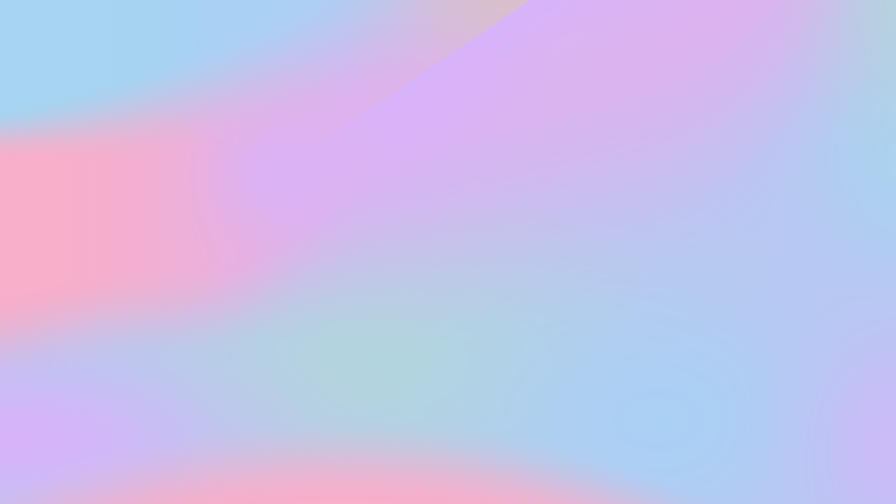
Give the GLSL for this background, as a Shadertoy shader.

```glsl
const vec3 SKY        = vec3(0.650, 0.832, 0.945);
const vec3 SOFT_BLUE  = vec3(0.668, 0.815, 0.957);
const vec3 PERIWINKLE = vec3(0.727, 0.778, 0.949);
const vec3 MINT       = vec3(0.700, 0.834, 0.865);
const vec3 LAVENDER   = vec3(0.845, 0.702, 0.982);
const vec3 ORCHID     = vec3(0.868, 0.698, 0.930);
const vec3 PINK       = vec3(0.968, 0.685, 0.793);
const vec3 SAND       = vec3(0.850, 0.752, 0.800);

const float ASPECT     = 16.0 / 9.0;
const vec2  FOLD_TOP   = vec2(1.053, 1.0);
const vec2  FOLD_DIR   = vec2(0.826, 0.563);
const float FOLD_WIDTH = 0.17;

// Elliptical soft spot, 1 at its centre
float glow(vec2 p, vec2 centre, vec2 radius) {
    vec2 q = (p - centre) / radius;
    return exp(-dot(q, q));
}

// Soft step across a curve of the given half width
float rise(float height, float halfWidth) {
    return smoothstep(-halfWidth, halfWidth, height);
}

// Warm band from the left side to the upper right
vec3 addWarmBand(vec3 col, vec2 p) {
    float right = smoothstep(1.25, 1.9, p.x);
    float dip = exp(-pow(abs(p.x - 0.45) / 0.18, 2.0));
    float border = 0.31 + 0.28 * p.x - 0.05 * dip + 0.22 * right;
    float softness = mix(0.10, 0.28, smoothstep(0.45, 0.9, p.x)) - 0.08 * right;
    vec3 warm = mix(PINK, ORCHID, smoothstep(0.1, 0.75, p.x));
    return mix(col, warm, rise(p.y - border, softness));
}

// Blue sweep in the upper left
vec3 addSkySweep(vec3 col, vec2 p) {
    float border = 0.734 + 0.06 * p.x + 0.3 * p.x * p.x;
    vec3 sky = mix(SKY, SOFT_BLUE, smoothstep(0.1, 0.6, p.x));
    return mix(col, sky, rise(p.y - border, 0.05 + 0.14 * p.x));
}

// Lavender sheet, crisp along its upper left edge
vec3 addFold(vec3 col, vec2 p) {
    vec2 q = p - FOLD_TOP;
    float across = dot(q, vec2(FOLD_DIR.y, -FOLD_DIR.x));
    float along = dot(q, FOLD_DIR);
    float edge = rise(across, 1.0 / iResolution.y);
    float fade = exp(-pow(abs(across) / FOLD_WIDTH, 2.0));
    return mix(col, LAVENDER, edge * fade * smoothstep(-0.6, -0.3, along));
}

// Pink arc along the bottom
vec3 addBottomArc(vec3 col, vec2 p) {
    float offset = p.x - 0.68;
    float border = 0.09 - 0.3 * offset * offset;
    return mix(col, PINK, rise(border - p.y, 0.09));
}

void mainImage(out vec4 fragColor, in vec2 fragCoord) {
    vec2 p = fragCoord / iResolution.xy * vec2(ASPECT, 1.0);

    // Cool ground
    vec3 col = PERIWINKLE;
    col = mix(col, MINT, glow(p, vec2(0.78, 0.28), vec2(0.45, 0.28)));
    col = mix(col, SOFT_BLUE, glow(p, vec2(1.32, 0.165), vec2(0.34, 0.22)));
    col = mix(col, SKY, 0.85 * glow(p, vec2(1.82, 0.67), vec2(0.18, 0.20)));
    col = mix(col, LAVENDER, 0.65 * glow(p, vec2(1.80, 0.12), vec2(0.20, 0.20)));

    // Sweeps and corner tints
    col = addWarmBand(col, p);
    col = addSkySweep(col, p);
    col = mix(col, SAND, glow(p, vec2(1.00, 1.03), vec2(0.20, 0.16)));
    col = mix(col, MINT, 0.9 * glow(p, vec2(1.80, 1.02), vec2(0.16, 0.25)));

    // Lavender layers
    col = mix(col, LAVENDER, 0.75 * glow(p, vec2(0.55, 0.655), vec2(0.13, 0.11)));
    col = mix(col, LAVENDER, glow(p, vec2(0.02, 0.13), vec2(0.38, 0.13)));
    col = addFold(col, p);
    col = addBottomArc(col, p);

    fragColor = vec4(col, 1.0);
}
```
